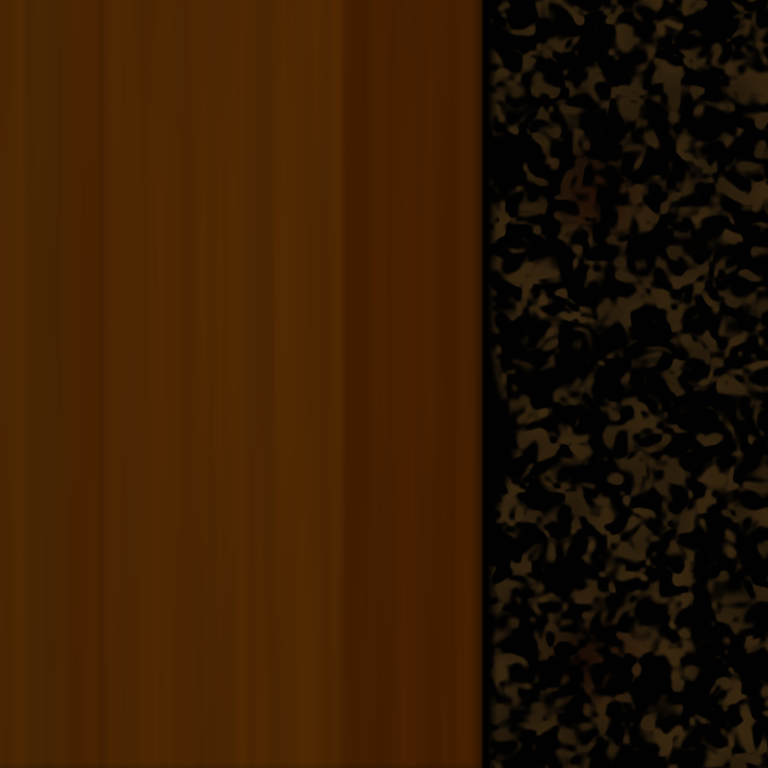
This texture is drawn by a Shadertoy shader. Its source:

```glsl
// Dark upright wood boards beside a black panel with ochre speckles.

const float BOARD_EDGE = 0.628;
const float BOARD_SEAM = 0.445;
const float GRAIN_STRENGTH = 0.10;
const float SPECKLE_SCALE = 62.0;
const vec2 SPECKLE_RANGE = vec2(0.46, 0.71);
const vec2 RUST_CENTER = vec2(0.77, 0.14);
const float RUST_SPACING = 0.61;

const vec3 WOOD_LIGHT = vec3(0.300, 0.150, 0.008);
const vec3 WOOD_RED = vec3(0.270, 0.120, 0.002);
const vec3 WOOD_OLIVE = vec3(0.265, 0.142, 0.012);
const vec3 PANEL_BLACK = vec3(0.008, 0.005, 0.002);
const vec3 SPECKLE_OCHRE = vec3(0.180, 0.125, 0.050);
const vec3 SPECKLE_RUST = vec3(0.105, 0.038, 0.012);

float hash(vec2 p) {
    return fract(sin(dot(p, vec2(127.1, 311.7))) * 43758.5453);
}

float noise(vec2 p) {
    vec2 cell = floor(p);
    vec2 f = fract(p);
    f = f * f * (3.0 - 2.0 * f);
    float low = mix(hash(cell), hash(cell + vec2(1, 0)), f.x);
    float high = mix(hash(cell + vec2(0, 1)), hash(cell + vec2(1, 1)), f.x);
    return mix(low, high, f.y);
}

// Soft vertical band, one at its center
float band(float x, float center, float width) {
    float d = (x - center) / width;
    return exp(-d * d);
}

vec3 woodBoards(vec2 p) {
    // Broad tones of the boards
    vec3 color = mix(WOOD_LIGHT, WOOD_RED, smoothstep(-0.004, 0.006, p.x - BOARD_SEAM));
    color = mix(color, WOOD_OLIVE, 0.9 * band(p.x, 0.055, 0.030));
    color = mix(color, WOOD_RED, 0.65 * band(p.x, 0.110, 0.022));
    color *= 1.0 - 0.10 * band(p.x, 0.132, 0.005);
    color *= 1.0 + 0.08 * band(p.x, 0.025, 0.006);
    color *= 1.0 - 0.07 * band(p.x, 0.465, 0.018);

    // Long fibres, stretched along y
    float x = p.x + 0.003 * (noise(vec2(p.x * 8.0, p.y * 2.0)) - 0.5);
    float grain = 0.0;
    float weight = 0.5;
    float frequency = 38.0;
    for (int i = 0; i < 3; i++) {
        grain += weight * (noise(vec2(x * frequency, p.y * 1.6 + float(i) * 17.0)) - 0.5);
        weight *= 0.72;
        frequency *= 2.1;
    }
    color *= 1.0 + 2.0 * GRAIN_STRENGTH * grain;

    // Rounded right and lower edges
    color *= 1.0 - 0.30 * smoothstep(BOARD_EDGE - 0.016, BOARD_EDGE, p.x);
    return color * mix(0.88, 1.0, smoothstep(0.0, 0.008, p.y));
}

vec3 speckledPanel(vec2 p) {
    // Warped blobs with uneven density
    vec2 q = p * SPECKLE_SCALE;
    q += 0.9 * vec2(noise(q * 0.6 + 31.0), noise(q * 0.6 + 73.0));
    float blobs = 0.62 * noise(q) + 0.38 * noise(q * 1.8 + 11.0);
    float density = noise(p * 9.0 + 5.0) - 0.5;
    float speckle = smoothstep(SPECKLE_RANGE.x, SPECKLE_RANGE.y, blobs + 0.10 * density);
    speckle *= 0.75 + 0.45 * noise(p * 24.0 + 47.0);

    // Bare strip beside the boards, wider near its middle
    float bareWidth = 0.012 + 0.030 * band(p.y, 0.42, 0.07);
    speckle *= smoothstep(0.0, 0.016, p.x - BOARD_EDGE - bareWidth + 0.006);

    // Rust stains repeated along y
    vec2 stain = p - RUST_CENTER;
    stain.y -= RUST_SPACING * round(stain.y / RUST_SPACING);
    float rust = exp(-dot(stain, stain) / 0.0030);
    vec3 tint = mix(SPECKLE_OCHRE, SPECKLE_RUST, 0.9 * rust);
    return PANEL_BLACK + tint * speckle;
}

void mainImage(out vec4 fragColor, in vec2 fragCoord) {
    vec2 p = fragCoord / iResolution.xy;
    float softness = max(0.0025, 1.0 / iResolution.x);
    float panel = smoothstep(-softness, softness, p.x - BOARD_EDGE);
    fragColor = vec4(mix(woodBoards(p), speckledPanel(p), panel), 1.0);
}
```
